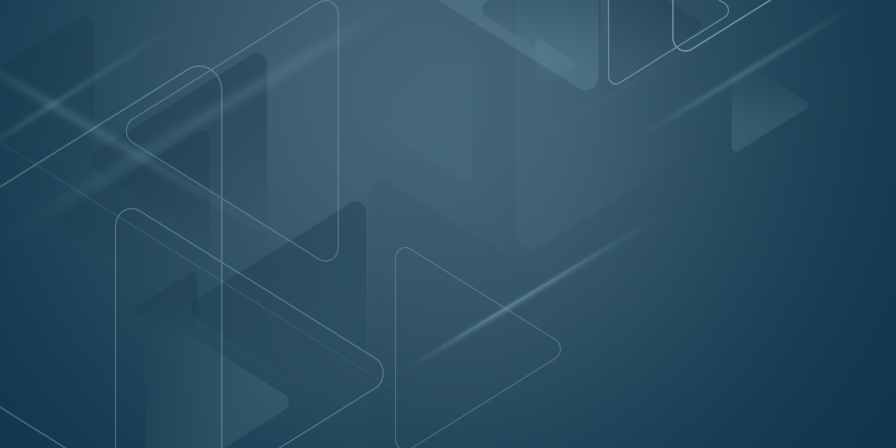
A WebGL 2 fragment shader for this background:

```glsl
#version 300 es
precision highp float;

uniform vec2 u_resolution;
out vec4 fragColor;

const vec3 SHADE = vec3(0.06, 0.19, 0.27);
const vec3 LIGHT = vec3(0.47, 0.61, 0.68);
const vec3 GLINT = vec3(0.62, 0.76, 0.81);

// Rounded triangle with one vertical side; dir = 1.0 points right, -1.0 left
float triangle(vec2 p, vec2 center, float inradius, float dir) {
    const float k = 1.7320508;
    float radius = 0.17 * inradius;
    float halfSide = k * (inradius - radius);
    vec2 q = vec2((p.y - center.y) / 1.083, dir * (p.x - center.x));
    q = vec2(abs(q.x) - halfSide, q.y + halfSide / k);
    if (q.x + k * q.y > 0.0) q = vec2(q.x - k * q.y, -k * q.x - q.y) * 0.5;
    q.x -= clamp(q.x, -2.0 * halfSide, 0.0);
    return -length(q) * sign(q.y) - radius;
}

// Translucent panel: strength > 0 lightens, < 0 darkens; solid points to its opaque side
void panel(inout vec3 color, vec2 p, vec2 center, float inradius, float dir,
           float strength, vec2 solid) {
    float pixel = 1.0 / u_resolution.y;
    float cover = smoothstep(pixel, -pixel, triangle(p, center, inradius, dir));
    cover *= smoothstep(-1.7, 1.2, dot(solid, p - center) / inradius);
    color = mix(color, strength > 0.0 ? LIGHT : SHADE, cover * abs(strength));
}

// Thin triangular wire
float wire(vec2 p, vec2 center, float inradius, float dir, float width) {
    float pixel = 0.8 / u_resolution.y;
    float d = abs(triangle(p, center, inradius, dir));
    return 1.0 - smoothstep(max(width - pixel, 0.0), width + pixel, d);
}

// Tapered beam from a to b, brightest at the fraction peak
float streak(vec2 p, vec2 a, vec2 b, float width, float peak) {
    vec2 axis = b - a;
    float t = dot(p - a, axis) / dot(axis, axis);
    float d = dot(p - a, vec2(-axis.y, axis.x)) / length(axis);
    float taper = smoothstep(0.0, peak, t) * smoothstep(1.0, peak, t);
    return exp(-d * d / (width * width)) * taper;
}

void main() {
    vec2 p = gl_FragCoord.xy / u_resolution.y;
    vec2 up = vec2(0.0, 1.0);

    // Radial backdrop
    float falloff = smoothstep(0.0, 1.35, distance(p, vec2(0.94, 0.79)));
    vec3 color = mix(vec3(0.265, 0.395, 0.475), vec3(0.075, 0.21, 0.295), falloff);

    // Large faint panels
    panel(color, p, vec2(1.359, 0.805), 0.208, 1.0, 0.07, vec2(-1.4, -0.2));
    panel(color, p, vec2(1.005, 0.281), 0.182, 1.0, -0.08, vec2(-1.0, 0.7));
    panel(color, p, vec2(0.964, 0.753), 0.091, -1.0, 0.06, vec2(0.7, -0.7));

    // Dark panels on the left
    panel(color, p, vec2(0.073, 0.724), 0.138, -1.0, -0.22, up);
    panel(color, p, vec2(0.458, 0.641), 0.138, -1.0, -0.33, up);
    panel(color, p, vec2(0.352, 0.508), 0.117, -1.0, -0.22, up);
    panel(color, p, vec2(0.680, 0.310), 0.138, -1.0, -0.32, up);
    panel(color, p, vec2(0.391, 0.307), 0.049, -1.0, -0.26, up);
    panel(color, p, vec2(0.4375, 0.102), 0.113, 1.0, 0.16, vec2(0.8, -0.5));

    // Panels along the top and right
    panel(color, p, vec2(1.169, 1.089), 0.167, -1.0, 0.25, -up);
    panel(color, p, vec2(1.247, 0.979), 0.094, -1.0, -0.34, up);
    panel(color, p, vec2(1.228, 0.857), 0.033, 1.0, 0.17, up);
    panel(color, p, vec2(1.432, 0.943), 0.073, 1.0, -0.27, up);
    panel(color, p, vec2(1.693, 0.766), 0.060, 1.0, 0.19, -up);

    // Soft beams and hairlines
    float glow = 0.14 * streak(p, vec2(-0.10, 0.407), vec2(0.95, 1.031), 0.017, 0.65);
    glow += 0.16 * streak(p, vec2(-0.10, 0.893), vec2(0.76, 0.388), 0.013, 0.28);
    glow += 0.15 * streak(p, vec2(-0.10, 0.627), vec2(0.43, 0.966), 0.008, 0.41);
    glow += 0.24 * streak(p, vec2(0.872, 0.154), vec2(1.497, 0.531), 0.007, 0.42);
    glow += 0.16 * streak(p, vec2(0.872, 0.157), vec2(1.497, 0.534), 0.003, 0.42);
    glow += 0.21 * streak(p, vec2(1.39, 0.672), vec2(1.96, 1.018), 0.007, 0.45);
    glow += 0.13 * streak(p, vec2(-0.30, 0.870), vec2(1.20, -0.069), 0.002, 0.45);
    glow += 0.04 * streak(p, vec2(1.05, 0.60), vec2(1.72, 1.00), 0.003, 0.50);
    color = mix(color, GLINT, min(glow, 1.0));

    // Wire triangles
    float lines = 0.32 * wire(p, vec2(0.588, 0.708), 0.167, -1.0, 0.0010);
    lines = max(lines, 0.35 * wire(p, vec2(0.469, 0.167), 0.211, 1.0, 0.0011));
    lines = max(lines, 0.27 * wire(p, vec2(1.013, 0.221), 0.130, 1.0, 0.0009));
    lines = max(lines, 0.36 * wire(p, vec2(0.199, 0.337), 0.296, -1.0, 0.0014));
    lines = max(lines, 0.48 * wire(p, vec2(1.453, 0.977), 0.0945, 1.0, 0.0011));
    lines = max(lines, 0.60 * wire(p, vec2(1.669, 1.177), 0.167, 1.0, 0.0014));
    color = mix(color, GLINT, lines);

    fragColor = vec4(color, 1.0);
}
```
